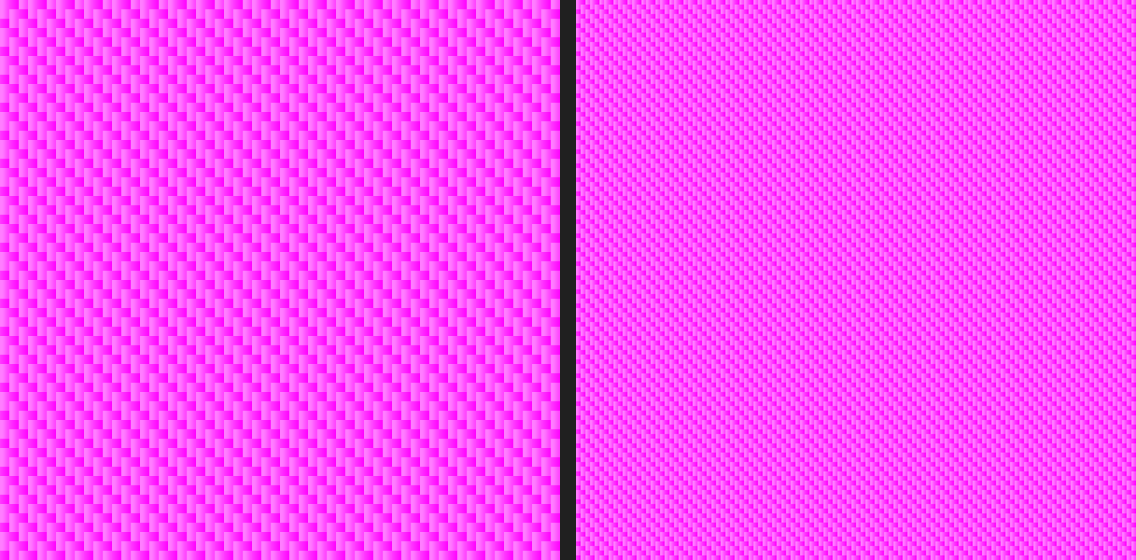
Left: one tile. Right: repeated 2 by 2.
Write a WebGL 2 fragment shader that draws this pattern.

```glsl
#version 300 es
precision highp float;
// Magenta twill weave: tall rounded light threads crossed by short deep ones, stepping diagonally.

#define CELLS 60.0        // thread cells across and down, a multiple of TWILL
#define TWILL 3.0         // cells in one weave repeat
#define LIGHT_HIGH 0.495  // green level on the lit side of a light thread
#define LIGHT_LOW 0.26    // green level on its shaded side
#define DEEP_HIGH 0.24    // green level on the lit side of a deep cell
#define DEEP_LOW 0.0      // green level on its shaded side
#define SAMPLES 4         // antialiasing samples per axis

uniform vec2 u_resolution;
out vec4 fragColor;

// Green level of the weave at a point given in cells
float weaveGreen(vec2 p) {
  vec2 cell = mod(floor(p), CELLS);
  float across = fract(p.x);

  // Both threads are lit from the left
  float lightThread = mix(LIGHT_HIGH, LIGHT_LOW, smoothstep(0.15, 1.05, across));
  float deepThread = mix(DEEP_HIGH, DEEP_LOW, across);

  // One deep cell in every repeat, shifted by one cell per column
  float twillStep = mod(cell.x + cell.y, TWILL);
  return twillStep < 0.5 ? deepThread : lightThread;
}

void main() {
  // Average a small grid of samples to smooth the thread edges
  float green = 0.0;
  for (int j = 0; j < SAMPLES; j++) {
    for (int i = 0; i < SAMPLES; i++) {
      vec2 offset = (vec2(i, j) + 0.5) / float(SAMPLES) - 0.5;
      green += weaveGreen((gl_FragCoord.xy + offset) / u_resolution * CELLS);
    }
  }
  green /= float(SAMPLES * SAMPLES);
  fragColor = vec4(1.0, green, 1.0, 1.0);
}
```
